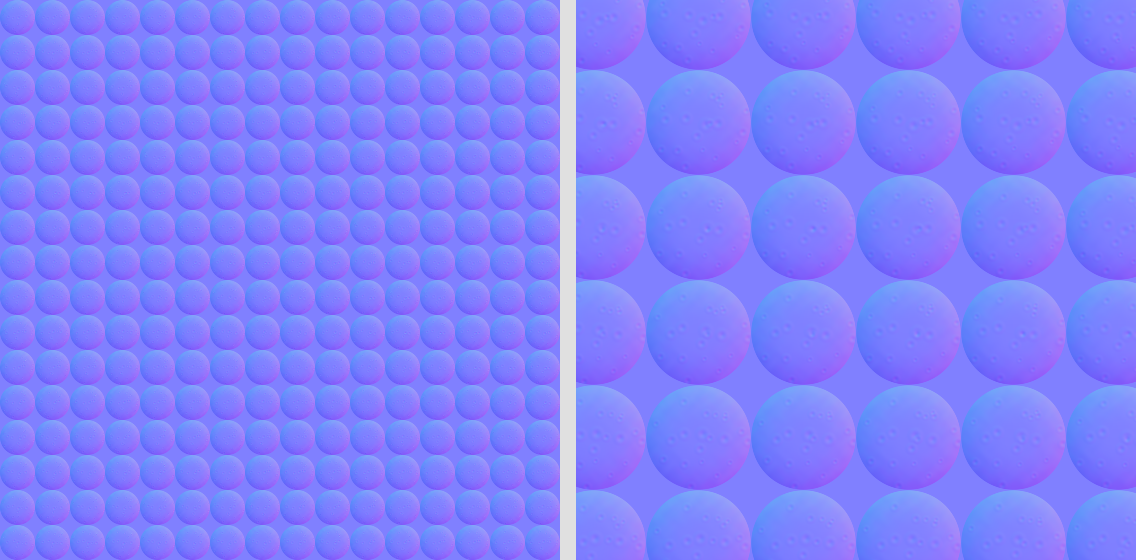
Left: the whole. Right: its middle third, enlarged.
Write a WebGL 1 fragment shader that draws this texture map.

```glsl
precision highp float;
// Tangent-space normal map: a square grid of touching domes on a flat plane.
// Each dome steepens toward its rim and carries small ring craters, which
// drift gently from cell to cell, over a faint grain of layered sines.

uniform vec2 u_resolution;

#define REPEATS 16.0
#define DOME_RADIUS 0.497
#define RIM_TILT 0.31
#define TILT_POWER 2.1
#define CRATER_DEPTH 0.11
#define CRATER_MIN 0.022
#define CRATER_MAX 0.050
#define CRATER_DRIFT 0.035
#define GRAIN 0.012

const int CRATERS = 20;
const int CENTRAL_CRATERS = 4;

float hash(float n) {
  return fract(sin(n * 12.9898 + 4.137) * 4375.85);
}

// Outward tilt of the dome surface, zero at the middle.
vec2 domeTilt(vec2 p) {
  float r = length(p) / DOME_RADIUS;
  return RIM_TILT * pow(max(r, 0.0001), TILT_POWER) * p / max(length(p), 0.0001);
}

// Tilt of one crater: the wall leans inward, the raised lip outward.
vec2 craterTilt(vec2 offset, float size) {
  float d = length(offset);
  float q = d / size;
  float slope = sin(3.14159 * q) * max(1.0 - 0.5 * q, 0.0);
  return -CRATER_DEPTH * slope * offset / max(d, 0.0001);
}

// Craters: a few larger ones along the middle, the rest spread over the dome.
vec2 craterField(vec2 p, vec2 cell) {
  vec2 tilt = vec2(0.0);
  for (int i = 0; i < CRATERS; i++) {
    float k = float(i);
    float angle = 6.28318 * hash(k + 0.3);
    vec2 center = 0.45 * sqrt(hash(k + 31.7)) * vec2(cos(angle), sin(angle));
    float size = mix(CRATER_MIN, CRATER_MAX * 0.75, hash(k + 67.1));
    if (i < CENTRAL_CRATERS) {
      center = vec2(-0.29 + 0.17 * k, 0.04 * (hash(k + 5.9) - 0.5));
      size = mix(CRATER_MIN * 1.5, CRATER_MAX, hash(k + 19.4));
    }
    vec2 phase = vec2(k * 2.4 + cell.y * 0.9, k * 1.7 + cell.y * 0.6);
    center += CRATER_DRIFT * sin(phase + cell.x * vec2(0.35, 0.25));
    tilt += craterTilt(p - center, size);
  }
  return tilt;
}

// Fine unevenness, strongest near the rim.
vec2 grainTilt(vec2 p, vec2 cell) {
  vec2 w = p + 0.03 * cell;
  vec2 wave = sin(w.yx * 31.0 + 2.0 * sin(w * 19.0));
  wave += 0.6 * sin(w * 53.0 + 1.5 * sin(w.yx * 37.0));
  return GRAIN * wave * smoothstep(0.05, 0.45, length(p));
}

void main() {
  vec2 grid = gl_FragCoord.xy / u_resolution * REPEATS;
  vec2 cell = floor(grid);
  vec2 p = fract(grid) - 0.5;

  // Antialiased dome outline, one canvas sample wide.
  float sampleWidth = REPEATS / min(u_resolution.x, u_resolution.y);
  float dist = length(p) - DOME_RADIUS;
  float dome = 1.0 - smoothstep(-0.5 * sampleWidth, 0.5 * sampleWidth, dist);

  // Sum of tilts, then encode the unit normal as colour.
  vec2 tilt = domeTilt(p) + craterField(p, cell) + grainTilt(p, cell);
  tilt *= dome;
  vec3 normal = vec3(tilt, sqrt(max(1.0 - dot(tilt, tilt), 0.0)));
  gl_FragColor = vec4(normal * 0.5 + 0.5, 1.0);
}
```
